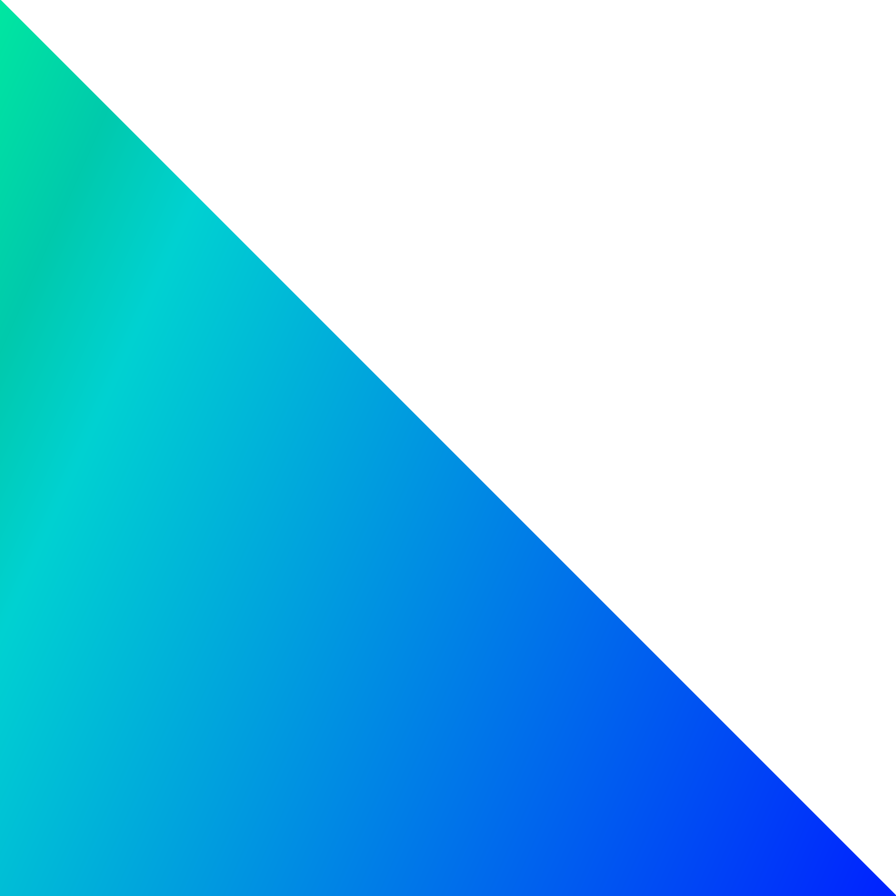
Write a Shadertoy shader that draws this background.

```glsl
// Lower-left triangle with a slanted green, cyan and blue gradient on white.

#define GRADIENT_DIR vec2(0.914, -0.406)
#define GRADIENT_LENGTH 1.32
#define TEAL_STOP 0.121
#define CYAN_STOP 0.219
#define EDGE_OFFSET 0.001
#define MINT vec3(0.0, 0.905, 0.630)
#define TEAL vec3(0.0, 0.790, 0.675)
#define CYAN vec3(0.0, 0.820, 0.820)
#define BLUE vec3(0.0, 0.130, 1.000)
#define PAPER vec3(1.0)

// Piecewise linear colour ramp through the four stops
vec3 gradientColor(float t) {
    vec3 color = mix(MINT, TEAL, clamp(t / TEAL_STOP, 0.0, 1.0));
    color = mix(color, CYAN, clamp((t - TEAL_STOP) / (CYAN_STOP - TEAL_STOP), 0.0, 1.0));
    return mix(color, BLUE, clamp((t - CYAN_STOP) / (1.0 - CYAN_STOP), 0.0, 1.0));
}

void mainImage(out vec4 fragColor, in vec2 fragCoord) {
    vec2 uv = fragCoord / iResolution.xy;

    // Gradient position, measured from the top left corner
    float t = dot(uv - vec2(0.0, 1.0), GRADIENT_DIR) / GRADIENT_LENGTH;

    // Signed distance to the falling diagonal, smoothed over one pixel
    float edgeDistance = (uv.x + uv.y - 1.0 - EDGE_OFFSET) * 0.7071;
    float pixel = 1.0 / min(iResolution.x, iResolution.y);
    float outside = smoothstep(-0.7 * pixel, 0.7 * pixel, edgeDistance);

    fragColor = vec4(mix(gradientColor(t), PAPER, outside), 1.0);
}
```
